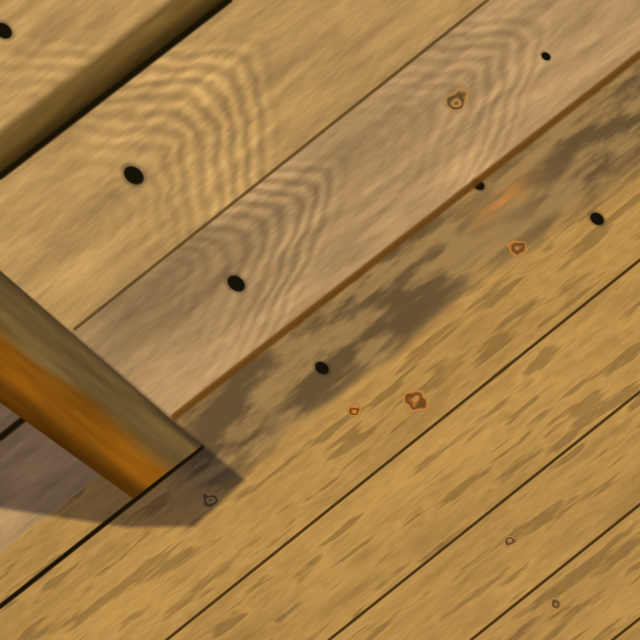
This texture is drawn by a Shadertoy shader. Its source:

```glsl
// Weathered diagonal deck boards with knots, screw holes and a leaning post.

const vec2 GRAIN = vec2(0.785, 0.62);

float hash(vec2 p) { return fract(sin(dot(p, vec2(127.1, 311.7))) * 43758.5453); }

float noise(vec2 p) {
    vec2 i = floor(p), f = fract(p);
    f = f * f * (3.0 - 2.0 * f);
    return mix(mix(hash(i), hash(i + vec2(1, 0)), f.x),
               mix(hash(i + vec2(0, 1)), hash(i + 1.0), f.x), f.y);
}

float fbm(vec2 p) {
    float sum = 0.0, amp = 0.53;
    for (int i = 0; i < 4; i++) {
        sum += amp * noise(p);
        p = p * 2.03 + 17.3;
        amp *= 0.5;
    }
    return sum;
}

// Coordinates along and across a direction
vec2 along(vec2 p, vec2 dir) { return vec2(dot(p, dir), dir.x * p.y - dir.y * p.x); }

// Signed distance to a line (ends xy, zw), positive on its left
float side(vec2 p, vec4 l) { return along(p - l.xy, normalize(l.zw - l.xy)).y; }

float seam(vec2 p, vec4 l, float width) {
    vec2 d = l.zw - l.xy, r = p - l.xy;
    float dist = length(r - d * clamp(dot(r, d) / dot(d, d), 0.0, 1.0));
    return smoothstep(width * 1.6, width * 0.4, dist);
}

float blob(vec2 p, vec2 center, vec2 radius) {
    vec2 q = along(p - center, GRAIN) / radius;
    return exp(-dot(q, q));
}

// Nested growth rings with a rounded tip along dir
float arches(vec2 p, vec2 tip, vec2 dir, float slant, float wobble) {
    vec2 q = along(p - tip, normalize(dir));
    float field = q.x + slant * sqrt(q.y * q.y + 0.0003) + wobble;
    return smoothstep(0.05, -0.03, field) * smoothstep(-0.42, -0.12, q.x) * sin(field * 190.0);
}

void mainImage(out vec4 fragColor, in vec2 fragCoord) {
    vec2 p = fragCoord / iResolution.y;
    float px = 1.0 / iResolution.y;
    vec2 g = along(p, GRAIN);

    // Board boundaries
    vec4 topLine = vec4(0, 0.724, 0.358, 1);
    vec4 upperLine = vec4(0.117, 0.486, 0.762, 1);
    vec4 middleLine = vec4(0.273, 0.349, 1, 0.915);
    float top = side(p, topLine), middle = side(p, middleLine);
    float isUpper = smoothstep(-px, px, side(p, upperLine));
    float isMiddle = smoothstep(-px, px, middle);
    float midBoard = isMiddle * (1.0 - isUpper);

    // Base tint and fine grain
    vec3 col = mix(vec3(0.715, 0.545, 0.29), vec3(0.69, 0.55, 0.37), isMiddle);
    col = mix(col, vec3(0.715, 0.565, 0.345), isUpper);
    float broad = fbm(g * vec2(4, 16));
    float streak = fbm(g * vec2(12, 75) + broad);
    col *= 0.72 + 0.2 * broad + 0.3 * streak + 0.07 * noise(g * vec2(70, 260));
    col *= 1.0 - 0.25 * smoothstep(0.55, 0.75, streak) * (1.0 - isMiddle);

    // Arched growth rings
    float wobble = 0.05 * (fbm(g * vec2(9, 22)) - 0.5);
    float rings = isUpper * arches(p, vec2(0.4, 0.93), vec2(0.75, 0.85), 0.9, wobble);
    rings += midBoard * arches(p, vec2(0.55, 0.745), vec2(0.84, 0.54), 1.5, wobble);
    rings += 0.7 * midBoard * arches(p, vec2(0.87, 0.985), vec2(0.8, 0.6), 1.6, wobble);
    col *= 1.0 + 0.1 * rings;
    col *= 1.0 - 0.22 * midBoard * blob(p, vec2(0.26, 0.53), vec2(0.2, 0.06));

    // Grey weathered strip with a rusty patch
    float depth = 0.1 * (broad - 0.5) - middle;
    float worn = (1.0 - isMiddle) * smoothstep(0.16, 0.09, depth) * smoothstep(0.25, 0.32, p.x);
    float stain = smoothstep(0.3, 0.65, fbm(g * vec2(16, 55) + 4.0));
    stain *= 1.0 - 0.75 * blob(p, vec2(0.78, 0.67), vec2(0.09, 0.07));
    col = mix(col, vec3(0.6, 0.475, 0.3), 0.75 * worn);
    col = mix(col, vec3(0.35, 0.275, 0.175), 0.8 * worn * stain);
    float rust = blob(p, vec2(0.775, 0.688), vec2(0.045, 0.024));
    col = mix(col, vec3(0.82, 0.52, 0.25), rust * smoothstep(0.3, 0.6, streak));

    // Knots: position, radius, orange amount
    vec4 knots[8] = vec4[8](
        vec4(0.713, 0.841, 0.02, 0.2), vec4(0.328, 0.219, 0.013, 0), vec4(0.808, 0.612, 0.015, 0.7),
        vec4(0.65, 0.376, 0.019, 0.7), vec4(0.554, 0.358, 0.01, 0.9), vec4(0.797, 0.156, 0.01, 0.2),
        vec4(0.87, 0.055, 0.01, 0.2), vec4(0.06, 0.812, 0.011, 0.3));
    for (int i = 0; i < 8; i++) {
        vec4 k = knots[i];
        float r = length(along(p - k.xy, GRAIN)) / k.z + 0.7 * (noise(p * 110.0) - 0.5);
        vec3 tone = mix(vec3(0.6, 0.46, 0.27), vec3(0.74, 0.45, 0.18), k.w);
        col = mix(col, tone * (0.88 + 0.25 * sin(r * 9.0)), smoothstep(1.2, 0.7, r));
    }

    // Screw holes: position, radius
    vec3 holes[7] = vec3[7](vec3(0.005, 0.952, 0.014), vec3(0.209, 0.726, 0.016),
        vec3(0.369, 0.557, 0.014), vec3(0.503, 0.425, 0.011), vec3(0.933, 0.658, 0.011),
        vec3(0.853, 0.912, 0.007), vec3(0.748, 0.711, 0.009));
    for (int i = 0; i < 7; i++) {
        float r = length(along(p - holes[i].xy, vec2(0.8, -0.6)) * vec2(0.9, 1.25)) / holes[i].z;
        col *= 1.0 - 0.25 * smoothstep(1.6, 0.9, r);
        col = mix(col, vec3(0.09, 0.07, 0.03), smoothstep(1.1, 0.8, r));
    }

    // Shaded rounded board edge
    float lip = smoothstep(-px, px, top) * smoothstep(0.064, 0.048, top);
    vec3 lipColor = mix(vec3(0.22, 0.16, 0.05), vec3(0.49, 0.37, 0.18), smoothstep(0.0, 0.045, top));
    col = mix(col, lipColor * (0.8 + 0.4 * streak), lip);

    // Shadow beside the post
    float shade = min(side(p, vec4(0, 0.205, 0.2, 0.175)), side(p, vec4(0.2, 0.175, 0.306, 0.177)));
    shade = min(shade, side(p, vec4(0.306, 0.177, 0.39, 0.255)));
    shade = min(shade, side(p, vec4(0.39, 0.245, 0, 0.577)));
    col *= mix(vec3(1), vec3(0.6, 0.6, 0.68), smoothstep(-0.004, 0.006, shade));

    // Gaps between boards
    vec4 thin[4] = vec4[4](vec4(0.26, 0, 1, 0.594), vec4(0.514, 0, 1, 0.388),
        vec4(0.736, 0, 1, 0.212), vec4(0.957, 0, 1, 0.034));
    for (int i = 0; i < 4; i++) col = mix(col, vec3(0.22, 0.15, 0.05), 0.85 * seam(p, thin[i], 0.0022));
    col = mix(col, vec3(0.32, 0.23, 0.11), 0.75 * seam(p, upperLine, 0.0025));
    col = mix(col, vec3(0.4, 0.25, 0.07), 0.9 * seam(p, middleLine, 0.0055));
    float wide = max(seam(p, topLine, 0.005), seam(p, vec4(0, 0.052, 0.315, 0.301), 0.0035));
    wide = max(wide, seam(p, vec4(0, 0.316, 0.045, 0.352), 0.005));
    col = mix(col, vec3(0.1, 0.07, 0.02), wide);

    // Post: grey top face, rusty lower face
    float above = side(p, vec4(0.315, 0.303, 0, 0.577));
    float below = side(p, vec4(0, 0.371, 0.208, 0.221));
    float end = side(p, vec4(0.208, 0.221, 0.315, 0.303));
    float t = below / max(below + above, 0.001);
    float fiber = fbm(along(p, vec2(0.78, -0.625)) * vec2(9, 60));
    vec3 post = mix(vec3(0.3, 0.17, 0.02), vec3(0.55, 0.33, 0.06), smoothstep(0.0, 0.3, t));
    post = mix(post, vec3(0.43, 0.34, 0.19), smoothstep(0.42, 0.66, t + 0.25 * (fiber - 0.5)));
    post *= (0.75 + 0.5 * fiber) * mix(1.0, 0.72, smoothstep(0.88, 1.0, t));
    col = mix(col, post, smoothstep(-px, px, min(min(above, below), end)));

    fragColor = vec4(col, 1);
}
```
